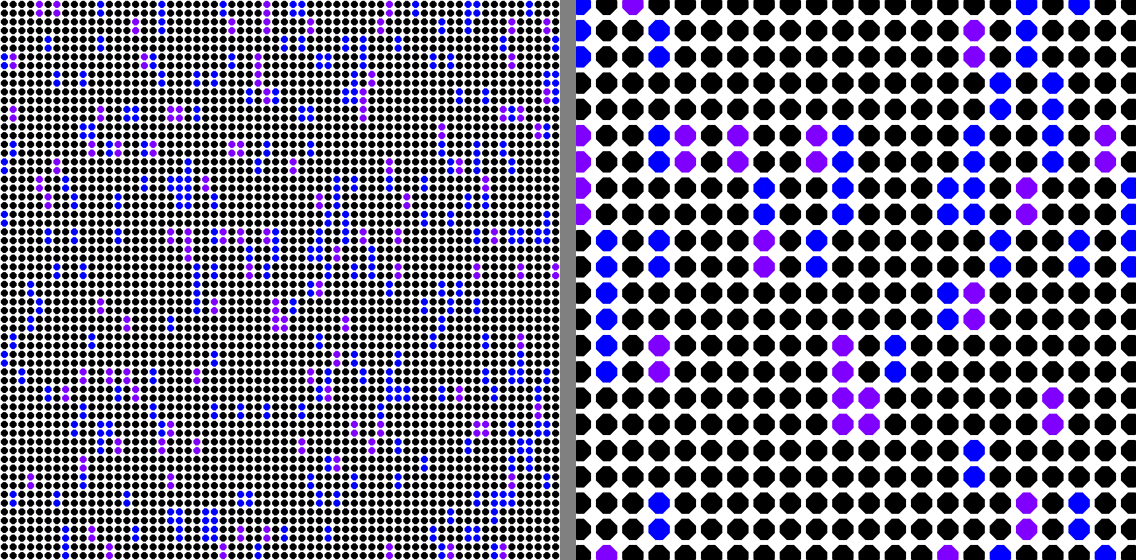
Left, the full canvas; right, a detail of the centre.
Give the GLSL for this pattern, as a three.js fragment shader.

```glsl
// A 64 by 64 grid of black, faintly octagonal dots on white.
// Dots are coloured in vertical pairs: a hash of each pair's index picks
// black, blue or violet, so the accents scatter evenly over the sheet.

varying vec2 vUv;

const float GRID = 64.0;           // dots across and down
const float PAIR_HEIGHT = 2.0;     // stacked dots sharing one colour
const float FLAT_RADIUS = 0.4075;  // centre to upright sides, in cells
const float CUT_RADIUS = 0.385;    // centre to diagonal sides, in cells
const float BLUE_SHARE = 0.105;
const float VIOLET_SHARE = 0.042;
const float SEED = 17.0;

const vec3 PAPER = vec3(1.0);
const vec3 BLACK = vec3(0.0);
const vec3 BLUE = vec3(0.0, 0.0, 1.0);
const vec3 VIOLET = vec3(0.5, 0.0, 1.0);

// Sine-free hash of a grid index to 0..1
float hash(vec2 p) {
  vec3 q = fract(vec3(p.xyx) * 0.1031);
  q += dot(q, q.yzx + 33.33);
  return fract((q.x + q.y) * q.z);
}

// Distance to a dot centred on the origin, negative inside
float dotDistance(vec2 p) {
  p = abs(p);
  float flatSide = max(p.x, p.y) - FLAT_RADIUS;
  float cutSide = (p.x + p.y) * sqrt(0.5) - CUT_RADIUS;
  return max(flatSide, cutSide);
}

vec3 pairColour(vec2 pair) {
  float pick = hash(pair + SEED);
  if (pick < VIOLET_SHARE) return VIOLET;
  if (pick < VIOLET_SHARE + BLUE_SHARE) return BLUE;
  return BLACK;
}

void main() {
  vec2 grid = vUv * GRID;
  vec2 cell = floor(grid);
  vec2 pair = vec2(cell.x, floor(cell.y / PAIR_HEIGHT));

  // Edge blend one screen sample wide
  float edge = max(fwidth(grid.x), fwidth(grid.y));
  float coverage = clamp(0.5 - dotDistance(fract(grid) - 0.5) / edge, 0.0, 1.0);

  gl_FragColor = vec4(mix(PAPER, pairColour(pair), coverage), 1.0);
}
```
